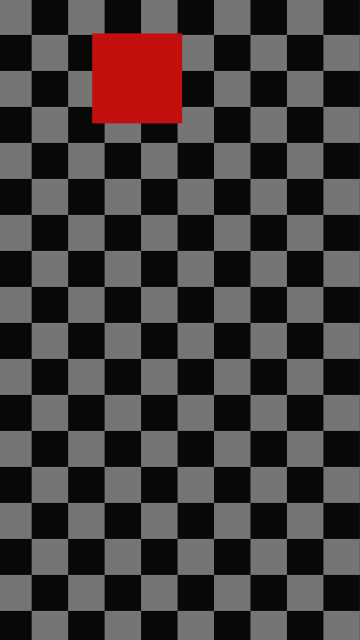
Give the GLSL for this pattern, as a Shadertoy shader.

```glsl
// Grey and black checkerboard with one red square near the top.

// Signed wave per axis: -1 in even cells, +1 in odd cells, soft over one pixel.
vec2 cellSign(vec2 p, vec2 pitch, float pixel) {
    vec2 toEdge = 0.5 - abs(mod(p / pitch - 0.5, 2.0) - 1.0);
    return clamp(2.0 * toEdge * pitch / pixel, -1.0, 1.0);
}

float boxDistance(vec2 p, vec2 halfSize) {
    vec2 d = abs(p) - halfSize;
    return length(max(d, 0.0)) + min(max(d.x, d.y), 0.0);
}

void mainImage(out vec4 fragColor, in vec2 fragCoord) {
    // Canvas width is one unit
    vec2 uv = fragCoord / iResolution.x;
    float pixel = 1.0 / iResolution.x;

    // Checkerboard, cells slightly wider than tall
    vec2 side = cellSign(uv - vec2(0.088, 0.0808), vec2(0.1013, 0.1), pixel);
    float grey = 0.5 - 0.5 * side.x * side.y;
    vec3 color = mix(vec3(0.03), vec3(0.46), grey);

    // Red square
    float square = boxDistance(uv - vec2(0.381, 1.56), vec2(0.125));
    color = mix(color, vec3(0.77, 0.06, 0.06), clamp(0.5 - square / pixel, 0.0, 1.0));

    fragColor = vec4(color, 1.0);
}
```
